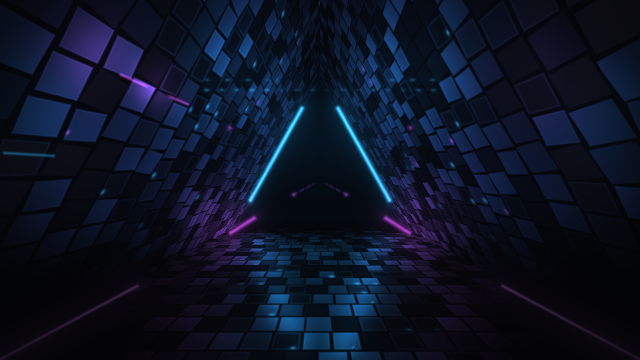
This background is drawn by a WebGL 1 fragment shader. Its source:

```glsl
precision highp float;
// A dark triangular tunnel of loose tiles, lit by cyan and magenta tubes.
// Each wall and the floor is projected to (across, depth) and cut into bricks;
// soft pools of light tint the bricks, and segment distances draw the tubes.
uniform vec2 u_resolution;

#define WALL_NORMAL vec2(0.872, 0.489)
#define WALL_DIST 0.141
#define FLOOR_DIST 0.129
#define TILE vec2(0.024, 0.034)
#define SOFT 0.003
#define CYAN vec3(0.10, 0.58, 0.82)
#define MAGENTA vec3(0.62, 0.20, 0.70)
#define BLUE vec3(0.045, 0.085, 0.19)
#define TEAL vec3(0.04, 0.20, 0.33)
#define PURPLE vec3(0.22, 0.09, 0.30)
#define SHADOW vec3(0.012, 0.014, 0.022)

float hash(vec2 p) {
  return fract(sin(dot(p, vec2(27.17, 61.73))) * 4375.85);
}

float pool(vec2 p, vec2 center, float radius) {
  vec2 q = (p - center) / radius;
  return exp(-dot(q, q));
}

float segment(vec2 p, vec2 a, vec2 b) {
  vec2 ab = b - a;
  return length(p - a - ab * clamp(dot(p - a, ab) / dot(ab, ab), 0.0, 1.0));
}

float line(float d, float width) {
  return exp(-d * d / (width * width));
}

// Light falling on the walls; m is p mirrored to the right side
vec3 wallLight(vec2 p, vec2 m) {
  vec3 c = BLUE * (0.45 + 0.55 * smoothstep(0.0, 0.2, m.x));
  c += TEAL * (0.75 * pool(m, vec2(0.25, 0.30), 0.17) + 0.45 * pool(m, vec2(0.84, 0.20), 0.16));
  c += PURPLE * (0.75 * pool(p, vec2(-0.63, 0.36), 0.12) + 1.5 * pool(p, vec2(-0.45, 0.27), 0.06));
  c += PURPLE * 0.45 * pool(p, vec2(0.62, 0.30), 0.14);
  c *= smoothstep(-0.32, 0.04, p.y) * (1.0 - 0.65 * smoothstep(0.65, 1.0, length(p)));
  return c + PURPLE * 0.9 * pool(m, vec2(0.27, -0.12), 0.11);
}

// Light falling on the floor, with streaks reflected from the tubes
vec3 floorLight(vec2 m, float streak) {
  vec3 c = TEAL * 0.65 * line(m.x, 0.23) + TEAL * 0.8 * streak;
  c += PURPLE * (0.22 * line(m.x - 0.32, 0.16) + 0.7 * pool(m, vec2(0.24, -0.16), 0.08));
  return c * smoothstep(-0.12, -0.19, m.y);
}

// Bricks with random tilt, gap and brightness, and glints at some corners
vec3 tiles(vec2 p, vec2 m) {
  float wallScale = dot(m, WALL_NORMAL) / WALL_DIST;
  float floorScale = -p.y / FLOOR_DIST;
  float scale = max(max(wallScale, floorScale), 0.3);
  float onFloor = step(wallScale, floorScale);
  float side = mix(sign(p.x), 3.0, onFloor);
  float across = dot(m, vec2(WALL_NORMAL.y, -WALL_NORMAL.x));
  vec2 cell = vec2(mix(across, p.x, onFloor), 1.0) / scale / TILE;
  cell.x += hash(vec2(floor(cell.y), side));
  vec2 id = floor(cell) + side * 37.0;
  vec2 f = fract(cell) - 0.5;
  vec2 size = TILE * scale * vec2(1.0, scale * 0.135);
  float rnd = hash(id);
  float rnd2 = hash(id + 11.3);

  float tilt = (rnd2 - 0.5) * 0.24 * (1.0 - onFloor);
  vec2 turned = f + f.yx * vec2(tilt, -tilt);
  vec2 edge = (abs(turned) - 0.47 + 0.06 * rnd2) * size;
  float inside = max(edge.x, edge.y);
  float mask = 1.0 - smoothstep(-SOFT, SOFT, inside);

  float streak = onFloor * line(segment(m, vec2(0.17, -0.17), vec2(0.07, -0.45)), 0.045);
  vec3 light = mix(wallLight(p, m), floorLight(m, streak), onFloor);
  float lit = mix(0.12, 1.35, smoothstep(0.2, 0.95, rnd));
  lit *= 0.85 + 0.3 * f.y;
  vec3 c = SHADOW + light * (0.12 + mask * lit);
  c += light * 0.35 * line(inside, SOFT) * step(0.6, rnd2);
  c += vec3(0.025, 0.02, 0.024) * mask * step(rnd, 0.35) * smoothstep(0.3, 0.8, m.x)
     * smoothstep(-0.2, 0.1, p.y);

  vec2 corner = (f - vec2(0.25, -0.36)) * size / vec2(1.8, 1.0);
  float glint = line(length(corner), 0.0045) * step(0.91 - 0.25 * streak, rnd2);
  glint *= smoothstep(1.3, 2.2, scale) * mix(smoothstep(-0.2, 0.0, p.y), line(m.x, 0.22), onFloor);
  c += glint * 0.65 * mix(CYAN, MAGENTA, step(0.78, rnd) * (1.0 - onFloor));
  return mix(vec3(0.014, 0.03, 0.055), c, smoothstep(0.85, 1.12, scale));
}

// A row of small lamps centred on height y
float lamps(vec2 p, float y, float period) {
  float x = (fract(p.x / period) - 0.5) * period;
  return line(length(vec2(x * 0.6, p.y - y)), 0.0045) * (0.35 + 0.65 * hash(vec2(floor(p.x / period), y)));
}

void main() {
  vec2 p = (gl_FragCoord.xy - 0.5 * u_resolution) / u_resolution.y;
  vec2 m = vec2(abs(p.x), p.y);
  vec3 color = tiles(p, m);

  // Haze in the far opening
  color += TEAL * 0.22 * pool(m, vec2(0.04, 0.13), 0.13);

  // Main tubes and their halos
  float tube = segment(m, vec2(0.050, 0.199), vec2(0.193, -0.056));
  color += CYAN * (0.95 * line(tube, 0.0065) + 0.22 * exp(-tube / 0.022));
  color += vec3(0.18, 0.16, 0.10) * line(tube, 0.004);
  float foot = segment(m, vec2(0.183, -0.106), vec2(0.248, -0.147));
  color += MAGENTA * (0.85 * line(foot, 0.006) + 0.20 * exp(-foot / 0.025));

  // Lamp rows, floor rails and small accents
  float span = 1.0 - smoothstep(0.32, 0.35, m.x);
  color += CYAN * span * (0.6 * lamps(p, 0.25, 0.042) * (0.35 + 2.0 * m.x)
         + 0.6 * lamps(p, 0.278, 0.057) * smoothstep(0.08, 0.25, m.x));
  float rail = segment(m, vec2(0.507, -0.294), vec2(0.889, -0.499));
  color += vec3(0.20, 0.13, 0.21) * line(rail, 0.004) * (1.1 - m.x) * 1.6;
  color += PURPLE * 0.15 * exp(-rail / 0.04);
  float dash = 0.4 + 0.6 * step(0.5, fract(m.x * 55.0));
  color += PURPLE * 0.6 * dash * line(segment(m, vec2(0.073, -0.040), vec2(0.018, -0.011)), 0.003);
  color += MAGENTA * 0.6 * (pool(m, vec2(0.073, -0.041), 0.006) + pool(m, vec2(0.251, 0.145), 0.007));
  color += MAGENTA * 0.75 * line(segment(p, vec2(-0.553, 0.292), vec2(-0.368, 0.210)), 0.004)
         * smoothstep(0.02, 0.04, abs(p.x + 0.45));
  color += CYAN * 0.45 * line(segment(p, vec2(-0.877, 0.075), vec2(-0.740, 0.067)), 0.004);
  gl_FragColor = vec4(color, 1.0);
}
```
